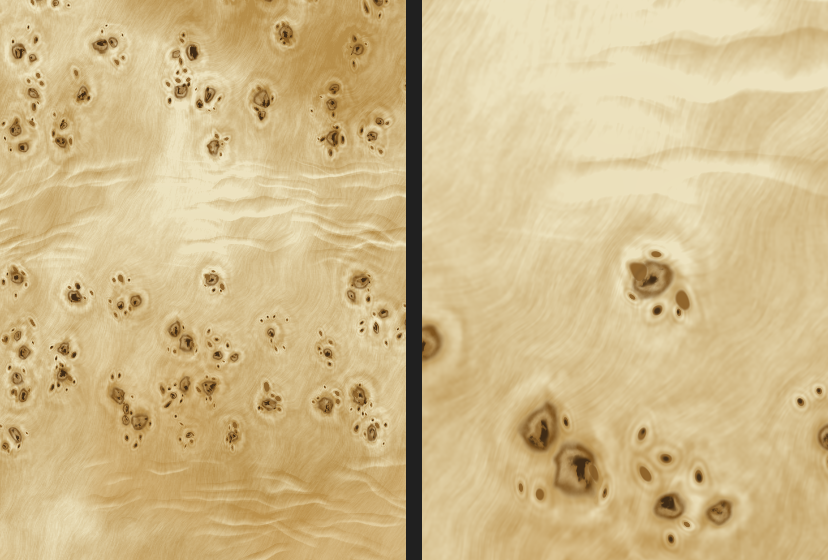
Left, the full canvas; right, a detail of the centre.
A Shadertoy shader for this texture:

```glsl
#define CLUSTER_CELL 0.088
#define CLUSTER_CHANCE 0.76
#define KNOTS 9
#define RIPPLE_FREQ 36.0
#define RIPPLE_GAIN 0.62
#define CLOUD_GAIN 1.55
#define FIBRE_GAIN 0.15
#define TAN vec3(0.73, 0.58, 0.32)
#define CREAM vec3(0.91, 0.86, 0.71)
#define AMBER vec3(0.78, 0.60, 0.32)
#define BROWN vec3(0.53, 0.35, 0.12)
#define DARK vec3(0.22, 0.15, 0.08)

vec2 hash2(vec2 p) {
    vec3 q = fract(p.xyx * vec3(0.1031, 0.1030, 0.0973));
    q += dot(q, q.yzx + 33.33);
    return fract((q.xx + q.yz) * q.zy);
}

float noise(vec2 p) {
    vec2 i = floor(p), f = fract(p);
    f = f * f * (3.0 - 2.0 * f);
    vec2 e = vec2(0.0, 1.0);
    return mix(mix(hash2(i).x, hash2(i + e.yx).x, f.x),
               mix(hash2(i + e).x, hash2(i + e.yy).x, f.x), f.y);
}

float fbm(vec2 p) {
    float sum = 0.0, gain = 0.53;
    for (int i = 0; i < 4; i++) {
        sum += gain * noise(p);
        p = mat2(1.6, 1.2, -1.2, 1.6) * p + 17.3;
        gain *= 0.5;
    }
    return sum;
}

vec2 rotate(vec2 p, float a) {
    return mat2(cos(a), sin(a), -sin(a), cos(a)) * p;
}

float window(float x, float low, float high, float soft) {
    return smoothstep(low - soft, low + soft, x) * (1.0 - smoothstep(high - soft, high + soft, x));
}

// Two horizontal zones carry the knots
float burlZone(float y) {
    return max(window(y, 0.74, 1.03, 0.03), window(y, 0.21, 0.51, 0.04));
}

// Knot clusters: x = brown wood, y = dark core, z = ring tone, w = swelling
vec4 burl(vec2 p) {
    vec4 result = vec4(0.0);
    float rough = noise(p * 170.0) - 0.5;
    float crack = fbm(p * vec2(210.0, 150.0));
    vec2 home = floor(p / CLUSTER_CELL);
    for (int j = -1; j <= 1; j++)
    for (int i = -1; i <= 1; i++) {
        vec2 cell = home + vec2(i, j) + 40.0;
        vec2 h = hash2(cell), pick = hash2(cell + 71.0);
        vec2 centre = (cell - 39.5 + 0.6 * (h - 0.5)) * CLUSTER_CELL;
        if (pick.x > CLUSTER_CHANCE * burlZone(centre.y)) continue;
        float reach = mix(0.024, 0.040, pick.y);
        float around = length((p - centre) * vec2(1.15, 0.85)) / reach;
        result.w += exp(-around * around * 0.7);
        result.z += 0.20 * sin(around * 8.0 + 3.0 * rough) * exp(-around * around * 0.6);

        for (int k = 0; k < KNOTS; k++) {
            float n = float(k);
            vec2 s = hash2(cell * 3.0 + n * 19.7), s2 = hash2(cell * 5.0 + n * 31.1);
            bool eye = k == 0 || (k == 1 && pick.y > 0.55);
            if (!eye && s2.y < 0.25) continue;
            float radius = eye ? mix(0.007, 0.0155, s.x) : mix(0.0022, 0.0066, s.x * s.x);
            float orbit = reach * (eye ? 0.2 + 0.45 * n : mix(0.35, 1.0, s.y));
            vec2 offset = rotate(vec2(orbit, 0.0), n * 2.4 + h.x * 6.28 + s2.x) * vec2(0.85, 1.15);
            vec2 rel = rotate(p - centre - offset, (s2.x - 0.6) * 1.3) / radius;
            rel *= eye ? vec2(1.12, 0.92) : vec2(mix(1.0, 1.5, s2.y), 0.85);
            float d = length(rel) + (eye ? 0.3 : 0.4) * rough;
            float body = 1.0 - smoothstep(0.65, 1.1, d);
            float inner = length(rel - 0.5 * (s - 0.5)) + 0.7 * rough;
            float core, wood;
            if (eye) {
                // Amber disc with a darker outline and a broken heart
                float outline = smoothstep(0.5, 0.82, d) * body;
                float heart = 1.0 - smoothstep(0.25, 0.6, inner);
                core = heart * smoothstep(0.40, 0.58, crack) * 0.9 + 0.15 * outline;
                wood = body * (0.52 + 0.9 * (crack - 0.5)) + 0.5 * outline + 0.4 * heart;
            } else {
                core = 0.85 * (1.0 - smoothstep(0.15, 0.7, inner)) * step(0.4, s2.x);
                wood = 0.88 * body;
            }
            result.x = max(result.x, wood);
            result.y = max(result.y, core);
            float rings = 0.62 * sin((d - 1.1) * 3.9 - 1.1) - 0.12;
            result.z += rings * exp(-d * 0.75) * smoothstep(0.85, 1.15, d);
        }
    }
    result.z = clamp(result.z, -0.5, 0.35);
    return result;
}

// Satin waves: short lens shaped streaks, crisp on the lower edge
float ripples(vec2 p, float warp, float seed) {
    float v = RIPPLE_FREQ * (p.y - 0.34 * p.x + 0.36 * p.x * p.x + 0.16 * (warp - 0.5)) + seed;
    float row = floor(v), rise = fract(v);
    float patchy = smoothstep(0.46, 0.80, noise(vec2(p.x * 13.0 + row * 3.7, row * 7.3 + seed)));
    float thick = mix(0.35, 0.85, hash2(vec2(row + 90.0, seed)).x);
    float crest = smoothstep(0.04, 0.20, rise) * (1.0 - smoothstep(0.15, thick, rise));
    float shade = smoothstep(0.6, 0.92, rise) * (1.0 - smoothstep(0.92, 1.0, rise));
    return patchy * (crest - 0.45 * shade);
}

void mainImage(out vec4 fragColor, in vec2 fragCoord) {
    vec2 p = fragCoord / iResolution.y;
    vec2 warp = vec2(fbm(p * 5.0 + 3.0), fbm(p * 5.0 + 31.0));
    vec4 knots = burl(p + 0.010 * (vec2(noise(p * 38.0), noise(p * 38.0 + 50.0)) - 0.5));

    // Grain leans to the right and bends around the swellings
    vec2 flow = p + 0.10 * (warp - 0.5);
    flow = vec2(flow.x - 0.45 * flow.y + 0.030 * knots.w, flow.y + 0.3 * flow.x);
    float cloud = fbm(p * vec2(3.0, 5.0) + 1.6 * warp);
    float figure = fbm(flow * vec2(24.0, 8.0) + 11.0);
    float fibre = noise(flow * vec2(330.0, 45.0)) + noise(flow * vec2(600.0, 130.0)) - 1.0;
    fibre += 0.6 * (noise(p * 430.0) - 0.5);

    float tone = 0.53 + CLOUD_GAIN * (cloud - 0.5) + 0.55 * (figure - 0.5);
    tone += 0.15 * window(p.y, 0.52, 0.72, 0.07) - 0.12 * window(p.y, 0.05, 0.30, 0.08);
    tone += FIBRE_GAIN * fibre + knots.z + 0.06 * knots.w;
    float calm = 1.0 - max(window(p.y, 0.71, 1.1, 0.03), window(p.y, 0.18, 0.54, 0.04));
    float sheen = smoothstep(0.25, 0.50, noise(p * vec2(4.0, 7.0) + 8.0) + 0.2 * p.x);
    float satin = ripples(p, warp.y, 0.0) + 0.6 * ripples(p * 1.35, warp.x, 5.4);
    tone += RIPPLE_GAIN * calm * sheen * satin;

    vec3 color = mix(TAN, CREAM, clamp(tone, -0.08, 1.1));
    float warmth = smoothstep(0.48, 0.70, fbm(p * 4.0 + 60.0)) * (1.0 - smoothstep(0.2, 0.7, p.y));
    color = mix(color, AMBER, 0.35 * warmth);
    color = mix(color, BROWN, clamp(knots.x, 0.0, 1.0));
    color = mix(color, DARK, clamp(knots.y, 0.0, 1.0));
    fragColor = vec4(color, 1.0);
}
```
